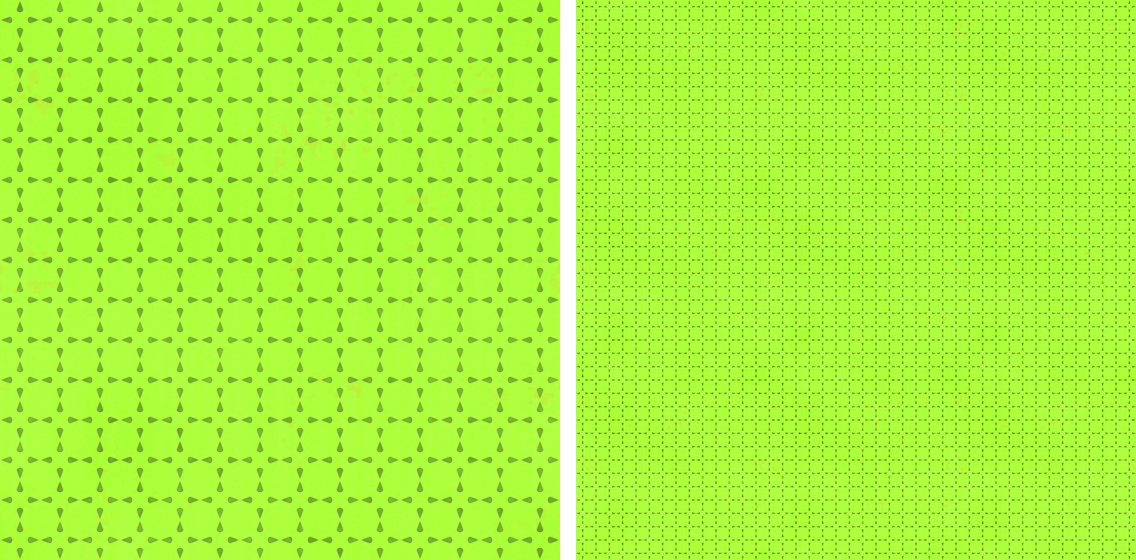
Left, the tile; right, the same tile 3 across and 3 down.
A three.js fragment shader for this pattern:

```glsl
// Lime paper with a 14 by 14 lattice of dark green drops: four around each
// crossing, round ends inward and tips outward. One drop is drawn as a distance
// function in a folded cell; wrapping value noise adds faint streaks and stains.
varying vec2 vUv;

float hash(vec2 p) {
  vec3 h = fract(p.xyx * 0.1031);
  h += dot(h, h.yzx + 33.33);
  return fract((h.x + h.y) * h.z);
}

// Value noise that wraps after a whole number of lattice cells
float noise(vec2 uv, vec2 period) {
  vec2 p = uv * period, i = floor(p), f = fract(p);
  f = f * f * (3.0 - 2.0 * f);
  vec2 a = mod(i, period), b = mod(i + 1.0, period);
  return mix(mix(hash(a), hash(vec2(b.x, a.y)), f.x),
             mix(hash(vec2(a.x, b.y)), hash(b), f.x), f.y);
}

// Drop with its wide, slightly flattened end at the origin and its tip up +y
float dropDistance(vec2 p, float wide, float tip, float len) {
  p.x = abs(p.x);
  if (p.y < 0.0) p.y *= 1.3;
  float slope = (wide - tip) / len;
  float rise = sqrt(1.0 - slope * slope);
  float along = dot(p, vec2(-slope, rise));
  if (along < 0.0) return length(p) - wide;
  if (along > rise * len) return length(p - vec2(0.0, len)) - tip;
  return dot(p, vec2(rise, slope)) - wide;
}

void main() {
  // Fold each cell so that all four arms share one drop
  vec2 grid = vUv * 14.0;
  vec2 cell = fract(grid) - 0.5;
  vec2 q = abs(cell);
  bool sideways = q.x > q.y;
  vec2 arm = sideways ? vec2(sign(cell.x), 0.0) : vec2(0.0, sign(cell.y));
  vec2 p = sideways ? q.yx : q;
  float d = dropDistance(p - vec2(0.0, 0.253), 0.078, 0.013, 0.187);

  // Paper: soft clouds, vertical streaks and fine grain
  float cloud = noise(vUv, vec2(5.0)) - 0.5;
  float streak = noise(vUv, vec2(90.0, 4.0)) - 0.5;
  float grain = noise(vUv, vec2(220.0)) - 0.5;
  vec3 color = vec3(0.68, 1.0, 0.23);
  color += vec3(0.025, 0.0, 0.045) * (cloud + 0.6 * streak);
  color += vec3(0.012, 0.008, 0.02) * grain;

  // Sparse ochre stains broken into small flecks
  float stain = smoothstep(0.72, 0.95, noise(vUv + 0.37, vec2(9.0)))
              * smoothstep(0.6, 0.9, noise(vUv, vec2(75.0)));
  color = mix(color, vec3(0.78, 0.88, 0.2), 0.45 * stain);

  // Ink: darker rim, mottled middle, and a slight change from drop to drop
  float tone = 0.07 * (hash(floor(grid) * 3.0 + arm + 1.0) - 0.5)
             + 0.10 * cloud + 0.10 * (noise(vUv, vec2(150.0)) - 0.5);
  vec3 ink = mix(vec3(0.475, 0.71, 0.178), vec3(0.435, 0.645, 0.175),
                 smoothstep(-0.06, -0.015, d)) * (1.0 + tone);
  color = mix(ink, color, smoothstep(-0.024, 0.024, d));

  gl_FragColor = vec4(color, 1.0);
}
```
